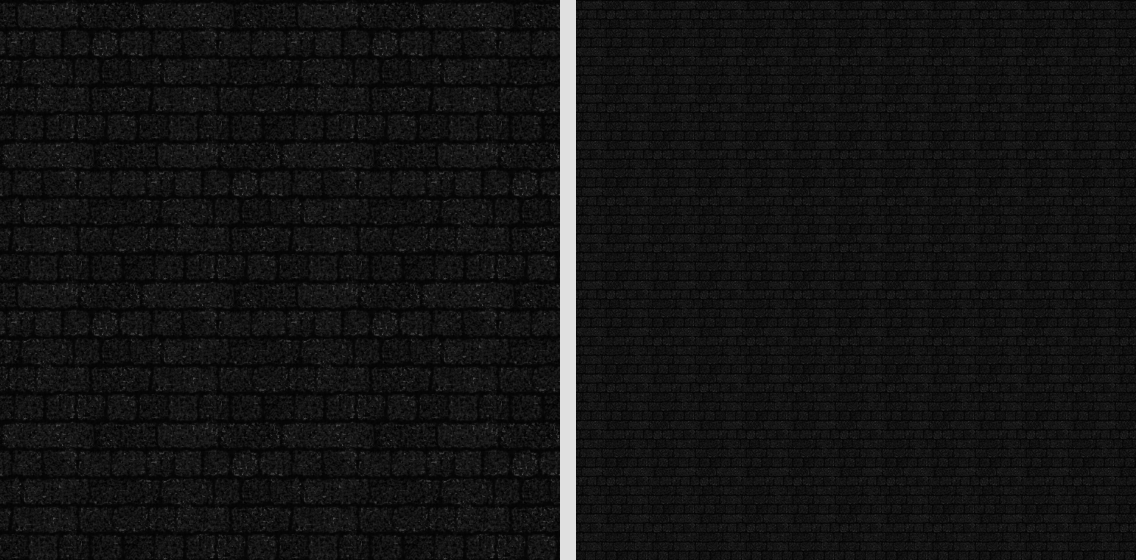
Left, the tile; right, the same tile 3 across and 3 down.
This texture is drawn by a Shadertoy shader. Its source:

```glsl
// Seamless wall of worn black bricks with uneven courses, dark joints and pale specks.

const float COURSES = 20.0;       // brick courses down the canvas
const int GROUP = 5;              // courses before the layout recurs, shifted sideways
const int PERIOD = 10;            // layout width, in course heights
const int SHIFT = 5;              // sideways shift from one group to the next
const int SLOTS = 9;              // possible upright joints per layout width

// Per course of a group: first joint, bend of the spacing, and bits of the joints in use
const float START[5] = float[5](0.63, 0.26, 0.73, 0.33, 0.52);
const float BEND[5] = float[5](0.0, 0.42, 0.52, 0.47, 0.08);
const int JOINTS[5] = int[5](149, 511, 189, 427, 511);

const float BED_GAP = 0.065;      // half thickness of the level joints
const float HEAD_GAP_MIN = 0.025; // half thickness of the upright joints
const float HEAD_GAP_MAX = 0.06;
const float CORNER = 0.14;
const float EDGE_SOFT = 0.025;
const float GRAIN = 0.075;
const float SPECK = 0.17;

const vec3 MORTAR = vec3(0.022);
const vec3 BRICK = vec3(0.074);
const vec3 DUST = vec3(0.16);

// Integer hash to 0..1
float hash(ivec3 c) {
    uvec3 u = uvec3(c);
    uint h = u.x * 1597334677u ^ u.y * 3812015801u ^ u.z * 2798796415u;
    h = (h ^ (h >> 15)) * 2246822519u;
    h = (h ^ (h >> 13)) * 3266489917u;
    return float((h ^ (h >> 16)) & 65535u) / 65535.0;
}

// Unit gradient of a lattice cell, wrapped along the shifted layout
vec2 gradient(ivec2 c, int scale, int seed) {
    int group = int(floor(float(c.y) / float(GROUP * scale)));
    c -= group * scale * ivec2(SHIFT, GROUP);
    int n = PERIOD * scale;
    c.x = ((c.x % n) + n) % n;
    float a = 6.28318 * hash(ivec3(c, seed));
    return vec2(cos(a), sin(a));
}

// Wrapping gradient noise, about -1..1
float noise(vec2 p, int scale, int seed) {
    p *= float(scale);
    ivec2 c = ivec2(floor(p));
    vec2 f = fract(p);
    vec2 w = f * f * f * (f * (f * 6.0 - 15.0) + 10.0);
    ivec2 e = ivec2(1, 0);
    float a = dot(gradient(c, scale, seed), f);
    float b = dot(gradient(c + e.xy, scale, seed), f - vec2(1, 0));
    float d = dot(gradient(c + e.yx, scale, seed), f - vec2(0, 1));
    float g = dot(gradient(c + e.xx, scale, seed), f - vec2(1, 1));
    return 1.4 * mix(mix(a, b, w.x), mix(d, g, w.x), w.y);
}

// Signed distance to the brick (negative inside) and its random value
vec2 brick(vec2 p) {
    float row = floor(p.y);
    float group = floor(row / float(GROUP));
    int course = int(row - group * float(GROUP));
    float x = p.x - group * float(SHIFT);
    float width = float(PERIOD), left = width, right = width;
    int leftId = 0, rightId = 0;
    for (int i = 0; i < SLOTS; i++) {
        if (((JOINTS[course] >> i) & 1) == 0) continue;
        float t = float(i) / float(SLOTS);
        float joint = START[course] + width * t - BEND[course] * sin(3.14159 * t);
        float toLeft = mod(x - joint, width);
        float toRight = width - toLeft;
        if (toLeft < left) { left = toLeft; leftId = i; }
        if (toRight < right) { right = toRight; rightId = i; }
    }
    left -= mix(HEAD_GAP_MIN, HEAD_GAP_MAX, hash(ivec3(leftId, course, 53)));
    right -= mix(HEAD_GAP_MIN, HEAD_GAP_MAX, hash(ivec3(rightId, course, 53)));
    float v = fract(p.y);
    vec2 q = CORNER - vec2(min(left, right), min(v, 1.0 - v) - BED_GAP);
    float d = length(max(q, 0.0)) + min(max(q.x, q.y), 0.0) - CORNER;
    return vec2(d, hash(ivec3(leftId, course, 37)));
}

void mainImage(out vec4 fragColor, in vec2 fragCoord) {
    vec2 uv = fragCoord / iResolution.xy;
    vec2 p = COURSES * vec2(uv.x, 1.0 - uv.y) - vec2(0.0, 0.05);
    float pixel = COURSES / iResolution.y;

    // Uneven, chipped outlines
    vec2 bent = p + 0.07 * vec2(noise(p, 1, 1), noise(p, 1, 2))
                  + 0.045 * vec2(noise(p, 4, 3), noise(p, 4, 4));
    vec2 b = brick(bent);
    float patches = noise(p, 1, 5) + 0.5 * noise(p, 2, 6);
    float soft = EDGE_SOFT + 0.7 * pixel;
    float face = 1.0 - smoothstep(-soft, soft, b.x + 0.04 * noise(p, 7, 7));
    face = max(face, 0.65 * smoothstep(0.25, 0.7, patches)); // joints clogged with dirt

    // Rough face: tone per brick, blotches, grain and hairline cracks
    float grain = noise(p, 6, 8) * 0.5 + noise(p, 11, 9) * 0.8 + noise(p, 17, 10) * 0.5;
    float tone = mix(0.84, 1.16, b.y) + 0.22 * noise(p, 3, 11) + 0.18 * patches;
    float crackLine = abs(noise(bent, 2, 12) + 0.25 * noise(p, 5, 13));
    float crack = (1.0 - smoothstep(0.0, 0.05 + pixel, crackLine)) * smoothstep(0.0, 0.5, noise(p, 1, 14));
    vec3 color = mix(MORTAR, BRICK * tone, face);
    color += GRAIN * grain * mix(0.2, 1.0, face);
    color *= 1.0 - 0.55 * crack;

    // Pale dust on rims and scattered specks
    float rim = 1.0 - smoothstep(0.0, 0.09, abs(b.x + 0.05));
    float dusty = smoothstep(-0.2, 0.6, patches + 0.5 * noise(p, 4, 15));
    color += DUST * rim * dusty * smoothstep(0.0, 0.6, grain) * 0.7;
    float specks = smoothstep(0.3, 0.75, noise(p + 0.37, 9, 16));
    color += SPECK * specks * face * mix(0.3, 1.0, dusty);

    fragColor = vec4(clamp(color, 0.01, 1.0), 1.0);
}
```
